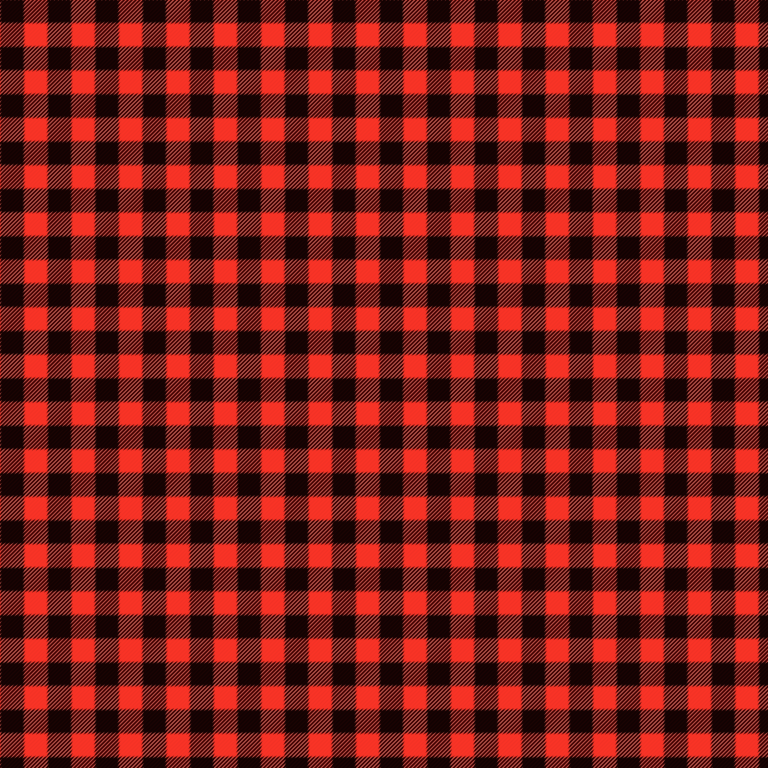
Write a Shadertoy shader that draws this pattern.

```glsl
// Coverage of the red half of each repeat, with edges nudged by the twill teeth
vec2 redBands(vec2 cell, float tooth, float soft) {
    vec2 inside = 0.25 - abs(fract(cell + 0.25) - 0.5);
    return smoothstep(-soft, soft, inside + tooth);
}

// Dark thread through deep red to a pale crest
vec3 twillColor(float crest) {
    vec3 low = mix(vec3(0.22, 0.015, 0.015), vec3(0.42, 0.06, 0.05), smoothstep(0.0, 0.5, crest));
    return mix(low, vec3(0.65, 0.30, 0.265), smoothstep(0.4, 0.95, crest));
}

void mainImage(out vec4 fragColor, in vec2 fragCoord) {
    vec2 uv = fragCoord / iResolution.y;

    // Check repeats, counted rightward and downward
    vec2 cell = vec2(uv.x, 1.0 - uv.y) * vec2(16.2, 16.22) - vec2(0.506, 0.486);
    float pixel = 16.2 / iResolution.y;

    // Twelve rising diagonals per repeat, fading when too fine to resolve
    float wave = cos(6.2831853 * 12.0 * (cell.x + cell.y));
    wave *= 1.0 - smoothstep(0.4, 0.8, 12.0 * pixel);
    float crest = 0.5 + 0.5 * wave;

    // Crossing of coloured warp and weft
    vec2 red = redBands(cell, 0.012 * wave, max(0.035, pixel));
    float bothRed = red.x * red.y;
    float bothBlack = (1.0 - red.x) * (1.0 - red.y);

    vec3 color = twillColor(crest) * (1.0 - bothRed - bothBlack);
    color += vec3(0.98, 0.20, 0.15) * (0.985 + 0.015 * wave) * bothRed;
    color += mix(vec3(0.065, 0.006, 0.006), vec3(0.105, 0.014, 0.012), crest) * bothBlack;

    fragColor = vec4(color, 1.0);
}
```
